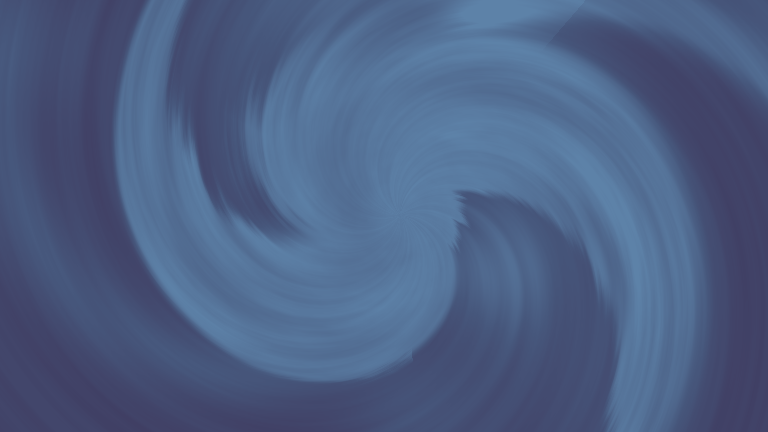
Reproduce this background procedurally as a WebGL 1 fragment shader.

```glsl
precision highp float;
// A slow storm vortex of blue cloud over dusky violet, seen from above.
// Each arm is a radial band between spirals r = r0 - k * (angle - t0);
// the edges are ruffled and the body streaked by noise in twisted space.

uniform vec2 u_resolution;

#define CENTER vec2(0.037, 0.002)
#define TWIST 4.2
#define RUFFLE 0.085
#define STREAK 0.42
#define CLOUD 0.34
#define DUSK vec3(0.245, 0.225, 0.370)
#define SLATE vec3(0.275, 0.340, 0.485)
#define SKY vec3(0.365, 0.510, 0.660)

const float PI = 3.14159265;

float hash(vec2 p) {
  vec3 q = fract(p.xyx * 0.1031);
  q += dot(q, q.yzx + 33.33);
  return fract((q.x + q.y) * q.z);
}

float noise(vec2 p) {
  vec2 i = floor(p), f = fract(p);
  f = f * f * (3.0 - 2.0 * f);
  return mix(mix(hash(i), hash(i + vec2(1.0, 0.0)), f.x),
             mix(hash(i + vec2(0.0, 1.0)), hash(i + vec2(1.0, 1.0)), f.x), f.y);
}

float fbm(vec2 p) {
  float sum = 0.0, gain = 0.5;
  for (int i = 0; i < 5; i++) {
    sum += gain * noise(p);
    p = mat2(1.6, 1.2, -1.2, 1.6) * p + 7.3;
    gain *= 0.5;
  }
  return sum;
}

// Angle measured from t0, wrapped to -PI..PI
float angleFrom(float a, float t0) {
  return mod(a - t0 + PI, 2.0 * PI) - PI;
}

// Signed radial distance to a spiral, positive outside it
float spiral(float r, float a, float r0, float k, float t0) {
  return r - r0 + k * angleFrom(a, t0);
}

float inside(float d, float soft) {
  return 1.0 - smoothstep(-soft, soft, d);
}

float glow(float d, float width) {
  return exp(-d * d / (width * width));
}

void main() {
  vec2 p = (gl_FragCoord.xy - 0.5 * u_resolution) / u_resolution.y - CENTER;
  float r = length(p);
  float a = atan(p.y, p.x);

  // Twisted space: streaks run along the arms, clouds fill the core
  float phi = a + TWIST * r;
  vec2 dir = vec2(cos(phi), sin(phi));
  float streak = fbm(dir * (5.0 + 2.5 * r) + 20.0) - 0.48;
  float fine = fbm(dir * (14.0 + 5.0 * r) + 50.0) - 0.48;
  float cloud = fbm(dir * r * 7.0 + 11.0) - 0.48;
  float ruffle = RUFFLE * (cloud + 0.6 * fine);
  float rr = r + ruffle;
  float calm = r + 0.2 * ruffle;

  // Left arm and core, parted by a dark gap at the upper left
  float leftTurn = angleFrom(a, 4.0);
  float leftEdge = min(calm - 0.47 + 0.19 * leftTurn, rr - 0.16);
  leftEdge = leftTurn > 0.8 ? leftEdge : mix(calm, rr, smoothstep(-0.6, 0.8, leftTurn)) - 0.47 + 0.19 * leftTurn;
  float left = inside(leftEdge, 0.014);
  float coreEdge = rr + 0.7 * ruffle - min(0.5 - 0.255 * (leftTurn + 1.661), 0.43);
  float gapOuter = spiral(rr, a, 0.694, 0.387, 2.339);
  float gap = (1.0 - inside(coreEdge, 0.065)) * inside(gapOuter, 0.03);
  gap *= 1.0 - smoothstep(-0.95, -0.45, leftTurn);
  left *= 1.0 - gap;

  // Right arm, open to the dark hollow at the lower right
  float rightEdge = spiral(calm, a, 0.675, 0.18, 0.0);
  float hollowEdge = spiral(rr, a, 0.34, 0.46, 0.0);
  float right = inside(rightEdge, 0.035) * (1.0 - inside(hollowEdge, 0.03));
  float body = max(left, right);

  // Dim surroundings: broad bands at the left, haze above and below
  float level = 0.17 + 0.30 * streak;
  level += 0.33 * glow(spiral(r, a, 0.80, 0.45, 3.3), 0.10) * smoothstep(2.3, 0.8, abs(leftTurn));
  level += 0.20 * glow(length(p - vec2(-0.86, 0.40)), 0.16);
  level += 0.38 * glow(length((p - vec2(-0.02, 0.48)) * vec2(0.6, 1.0)), 0.24);
  level += 0.30 * glow(length(p - vec2(0.03, -0.44)), 0.17);
  level += 0.32 * glow(length(p - vec2(0.23, -0.13)), 0.14);
  level += 0.22 * glow(max(rightEdge, 0.0), 0.06) * smoothstep(1.5, 0.6, abs(a));
  level += 0.10 * gap;

  // Upper right arm, softer outside than inside
  float upper = spiral(calm, a, 0.903, 0.506, 0.34);
  float upperGlow = glow(upper, upper > 0.0 ? 0.085 : 0.055);
  float upperSpan = smoothstep(-0.4, 0.1, a) * (1.0 - smoothstep(1.15, 1.6, a));
  level += upperSpan * (0.52 * upperGlow + 0.26 * smoothstep(0.0, 0.1, upper));

  // Lit cloud body, a little cooler along the inside of the right arm
  float lit = 0.86 + STREAK * streak * smoothstep(0.1, 0.5, r) + CLOUD * cloud + 0.12 * fine;
  lit -= 0.13 * right * glow(hollowEdge - 0.07, 0.07) * smoothstep(0.5, -0.2, a);
  level = clamp(mix(level, lit, body), 0.0, 1.0);

  vec3 color = mix(DUSK, SLATE, min(2.0 * level, 1.0));
  color = mix(color, SKY, max(2.0 * level - 1.0, 0.0));
  gl_FragColor = vec4(color, 1.0);
}
```
